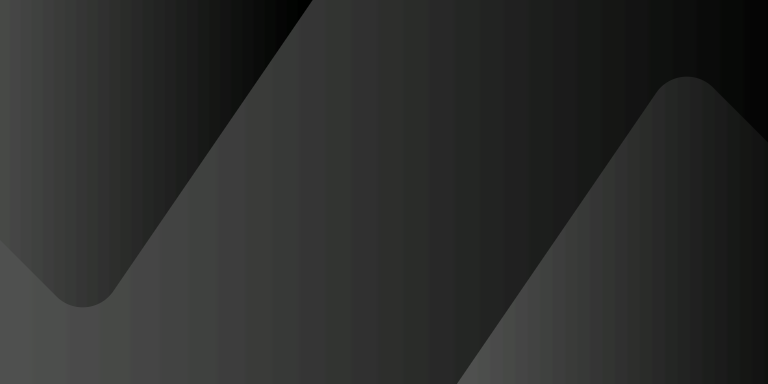
This background is drawn by a Shadertoy shader. Its source:

```glsl
// Dark grey backdrop with two round-tipped wedges, one the half turn of the other.
// Each surface is a horizontal gradient split into faint vertical bands, and
// each wedge is an exact distance to a sharp sector, grown by the tip radius.

#define TIP_CENTER   vec2(0.2154, 0.2960)  // centre of the lower tip's arc
#define TIP_RADIUS   0.0964
#define HALF_ANGLE   0.6929                // half of the wedge opening
#define AXIS_ANGLE   1.6633                // direction the wedge opens towards
#define TURN_CENTER  vec2(1.002, 0.5)      // pivot of the half turn
#define BAND_COUNT   96.0                  // bands per unit of brightness
#define BAND_SOFT    0.12
#define BAND_TINT    vec3(-0.003, 0.005, -0.005)

// Signed distance to a wedge with a rounded tip, negative inside.
float roundedWedge(vec2 p) {
    vec2 axis = vec2(cos(AXIS_ANGLE), sin(AXIS_ANGLE));
    vec2 q = p - TIP_CENTER;
    q = vec2(abs(q.x * axis.y - q.y * axis.x), dot(q, axis));
    vec2 side = vec2(sin(HALF_ANGLE), cos(HALF_ANGLE));
    float dist = length(q - side * max(dot(q, side), 0.0));
    float outside = sign(q.x * side.y - q.y * side.x);
    return dist * outside - TIP_RADIUS;
}

// Brightness running from one value to another between two x positions.
float ramp(float x, vec2 span, vec2 tones, float curve) {
    float t = clamp((x - span.x) / (span.y - span.x), 0.0, 1.0);
    return mix(tones.x, tones.y, pow(t, curve));
}

// Turns a smooth brightness into soft steps with a slight green drift.
vec3 bandedGrey(float tone) {
    float level = tone * BAND_COUNT;
    float band = floor(level)
               + smoothstep(0.5 - BAND_SOFT, 0.5 + BAND_SOFT, fract(level));
    float tint = 0.5 + 0.5 * sin(band * 2.4);
    return max(vec3(band / BAND_COUNT) + BAND_TINT * tint, 0.0);
}

void mainImage(out vec4 fragColor, in vec2 fragCoord) {
    vec2 p = fragCoord / iResolution.y;
    float pixel = 1.0 / iResolution.y;

    // Surfaces
    vec3 backdrop   = bandedGrey(ramp(p.x, vec2(0.0, 2.0), vec2(0.315, 0.015), 1.15));
    vec3 leftWedge  = bandedGrey(ramp(p.x, vec2(0.0, 0.79), vec2(0.285, 0.0), 1.0));
    vec3 rightWedge = bandedGrey(ramp(p.x, vec2(1.22, 2.0), vec2(0.315, 0.065), 1.0));

    // Coverage with edges one pixel soft
    float leftMask  = clamp(0.5 - roundedWedge(p) / pixel, 0.0, 1.0);
    float rightMask = clamp(0.5 - roundedWedge(2.0 * TURN_CENTER - p) / pixel, 0.0, 1.0);

    vec3 color = mix(backdrop, leftWedge, leftMask);
    color = mix(color, rightWedge, rightMask);
    fragColor = vec4(color, 1.0);
}
```
